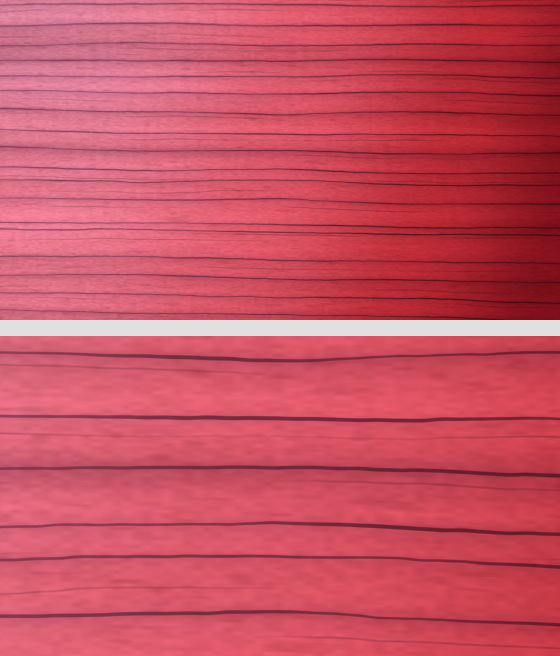
Top: the whole. Bottom: its middle third, enlarged.
A Shadertoy shader for this texture:

```glsl
const vec3 PINK  = vec3(0.94, 0.49, 0.575);
const vec3 ROSE  = vec3(0.89, 0.345, 0.41);
const vec3 RED   = vec3(0.745, 0.17, 0.21);
const vec3 WINE  = vec3(0.51, 0.065, 0.105);
const vec3 MAUVE = vec3(0.83, 0.53, 0.64);
const vec3 VEIN_LIT  = vec3(0.45, 0.22, 0.32);
const vec3 VEIN_DARK = vec3(0.22, 0.03, 0.08);
const int   VEINS = 18;
const float VEIN_JITTER = 0.80;
const float VEIN_WIDTH = 0.0018;
const float VEIN_OPACITY = 0.76;
const float SHADE_REACH = 0.018;
const float WAVE_HEIGHT = 0.016;
const float SLOPE_LOW = 0.032;
const float SLOPE_HIGH = 0.006;
const float BAND_CONTRAST = 0.17;
const float FIBRE_CONTRAST = 0.08;
const float PORE_CONTRAST = 0.10;

float hash(vec2 p) {
    return fract(sin(dot(p, vec2(127.1, 311.7))) * 43758.5453);
}

float noise(vec2 p) {
    vec2 i = floor(p), f = fract(p);
    f = f * f * (3.0 - 2.0 * f);
    return mix(mix(hash(i), hash(i + vec2(1, 0)), f.x),
               mix(hash(i + vec2(0, 1)), hash(i + vec2(1, 1)), f.x), f.y);
}

// Light falls off from the hazy left to the deep right.
vec3 woodColour(vec2 uv) {
    float s = uv.x + 0.17 * (0.5 - uv.y);
    vec3 c = mix(PINK, ROSE, smoothstep(0.12, 0.56, s));
    c = mix(c, RED, smoothstep(0.48, 0.82, s));
    c = mix(c, WINE, smoothstep(0.78, 1.06, s));
    float haze = smoothstep(0.5, 0.0, uv.x) * smoothstep(0.25, 1.0, uv.y);
    return mix(c, MAUVE, 0.6 * haze);
}

// Height of one vein: jittered row, gentle tilt, slow and small waves.
float veinHeight(float row, float x) {
    float base = (row + 0.5 + VEIN_JITTER * (hash(vec2(row, 3.7)) - 0.5)) / float(VEINS);
    float slope = mix(SLOPE_LOW, SLOPE_HIGH, base);
    float wave = noise(vec2(x * 2.3, row * 0.45 + 8.0)) - 0.5;
    float wobble = noise(vec2(x * 9.0, row * 3.0 + 20.0)) - 0.5;
    float tremor = noise(vec2(x * 45.0, row * 5.0)) - 0.5;
    return base + slope * (0.5 - x / 1.75) + WAVE_HEIGHT * (wave + 0.2 * wobble + 0.08 * tremor);
}

void mainImage(out vec4 fragColor, in vec2 fragCoord) {
    vec2 uv = fragCoord / iResolution.xy;
    vec2 p = fragCoord / iResolution.y;
    float pixel = 1.0 / iResolution.y;
    float blur = 0.8 * pixel + 0.0012 * smoothstep(0.65, 1.0, uv.y);

    // Dark veins, their soft shade, and fainter broken hairlines
    float vein = 0.0, shade = 0.0, hair = 0.0;
    for (int i = -1; i <= VEINS; i++) {
        float row = float(i);
        float d = p.y - veinHeight(row, p.x);
        float pressure = noise(vec2(p.x * 5.0, row * 7.0));
        float width = VEIN_WIDTH * mix(0.65, 1.2, pressure);
        float line = 1.0 - smoothstep(width - blur, width + blur, abs(d));
        vein = max(vein, line * mix(0.72, 1.0, pressure));

        float reach = SHADE_REACH * mix(0.4, 1.6, hash(vec2(row, 9.1)));
        float side = d > 0.0 ? 0.45 : 1.0;
        shade = max(shade, exp(-abs(d) / (reach * side)) * mix(0.45, 1.0, hash(vec2(row, 5.3))));

        float offset = mix(0.008, 0.035, hash(vec2(row, 1.9)));
        float ripple = 0.004 * noise(vec2(p.x * 7.0, row * 11.0));
        float hairDist = abs(d + offset + ripple);
        float broken = smoothstep(0.40, 0.85, noise(vec2(p.x * 4.0, row * 5.0 + 40.0)));
        hair = max(hair, broken * (1.0 - smoothstep(0.0, 0.0012 + blur, hairDist)));
    }

    // Broad bands, long fibres and short pores follow the tilted grain
    float grainY = p.y + mix(SLOPE_LOW, SLOPE_HIGH, p.y) * p.x / 1.75
                 - WAVE_HEIGHT * noise(vec2(p.x * 2.3, p.y * 8.0));
    float band = noise(vec2(p.x * 0.5, grainY * 17.0)) - 0.5;
    float fibre = 0.6 * noise(vec2(p.x * 5.0, grainY * 85.0))
                + 0.4 * noise(vec2(p.x * 14.0, grainY * 170.0)) - 0.5;
    float pore = noise(vec2(p.x * 95.0, grainY * 230.0)) - 0.5;
    float dash = smoothstep(0.74, 0.95, noise(vec2(p.x * 24.0, grainY * 130.0 + 50.0)));

    vec3 wood = woodColour(uv);
    float tone = 1.0 + BAND_CONTRAST * band + FIBRE_CONTRAST * fibre
               + PORE_CONTRAST * pore - 0.07 * dash;
    wood *= mix(vec3(1.0), vec3(tone), vec3(0.75, 1.15, 1.1));

    // Shade is cool, so bands turn mauve where the light is strong
    wood *= mix(vec3(1.0), vec3(0.82, 0.79, 0.86), shade);
    vec3 veinColour = mix(VEIN_LIT, VEIN_DARK, smoothstep(0.0, 0.9, uv.x));
    wood = mix(wood, veinColour, 0.26 * hair);
    wood = mix(wood, veinColour, VEIN_OPACITY * vein);

    fragColor = vec4(clamp(wood, 0.0, 1.0), 1.0);
}
```
